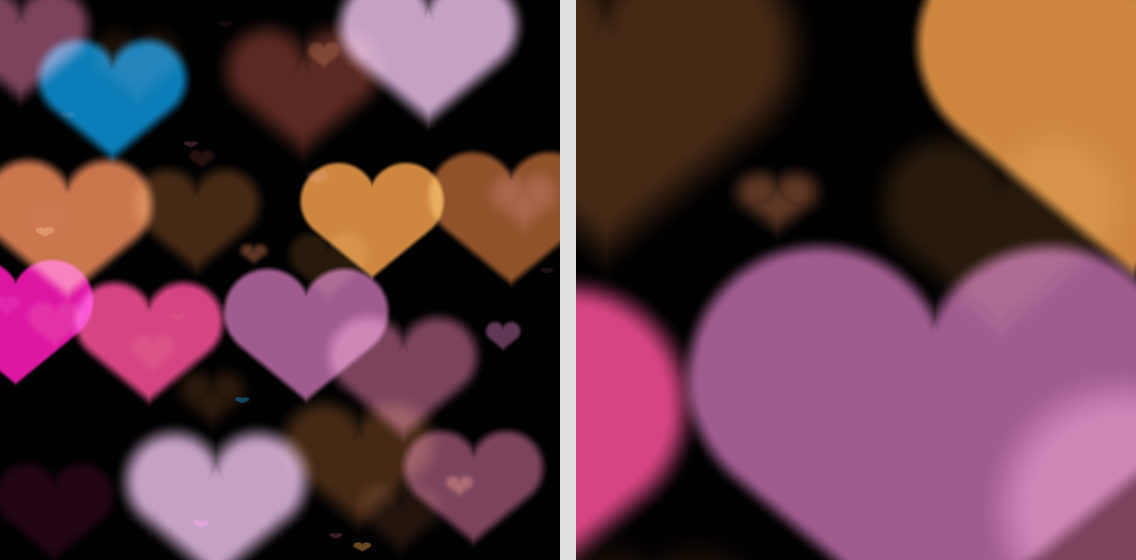
Left, the full canvas; right, a detail of the centre.
Write a WebGL 2 fragment shader that draws this background.

```glsl
#version 300 es
precision highp float;
// Soft, out-of-focus heart-shaped lights glowing on black.

uniform vec2 u_resolution;
out vec4 fragColor;

// Layout, in units of the canvas
const int GRID = 4;                          // large hearts per side
const int SPARKS = 26;                       // small faint hearts
const float JITTER = 0.11;                   // full range of random shift
const vec2 LARGE_WIDTH = vec2(0.20, 0.365);  // smallest, largest
const vec2 SPARK_WIDTH = vec2(0.022, 0.17);
const vec2 LARGE_BLUR = vec2(0.004, 0.030);
const vec2 SPARK_BLUR = vec2(0.06, 0.20);    // relative to the spark width
const vec2 SPARK_LIGHT = vec2(0.15, 0.60);
const float LUMA_WEIGHT = 0.6;               // how far bright hearts grow larger

// Heart shape, in units of its half width
const float LOBE_RADIUS = 0.53;
const vec2 LOBE = vec2(0.47, 0.0);
const vec2 NOTCH = vec2(0.0, 0.245);
const vec2 TIP = vec2(0.0, -1.07);
const vec2 SIDE_NORMAL = vec2(0.633, -0.774);
const float MIDDLE = -0.27;

// Colours of the lights
const vec3 BACKGROUND = vec3(0.004, 0.002, 0.003);
const vec3 PLUM = vec3(0.13, 0.02, 0.08);
const vec3 LILAC = vec3(0.77, 0.63, 0.77);
const vec3 BROWN = vec3(0.27, 0.16, 0.08);
const vec3 MAUVE = vec3(0.48, 0.26, 0.36);
const vec3 MAGENTA = vec3(0.87, 0.09, 0.64);
const vec3 ROSE = vec3(0.84, 0.27, 0.51);
const vec3 ORCHID = vec3(0.63, 0.36, 0.56);
const vec3 ORANGE = vec3(0.79, 0.46, 0.30);
const vec3 AMBER = vec3(0.81, 0.53, 0.25);
const vec3 BRONZE = vec3(0.56, 0.32, 0.16);
const vec3 RUST = vec3(0.35, 0.16, 0.13);
const vec3 BLUE = vec3(0.04, 0.49, 0.72);
const vec3 PALETTE[16] = vec3[16](
    PLUM, LILAC, BROWN, MAUVE,
    MAGENTA, ROSE, ORCHID, MAUVE,
    ORANGE, BROWN, AMBER, BRONZE,
    MAUVE, BLUE, RUST, LILAC);

float hash(float index, float channel) {
    return fract(sin(dot(vec2(index, channel), vec2(127.1, 311.7))) * 43758.5453);
}

// Approximate signed distance: two round lobes joined to a rhombus
float heartDistance(vec2 p) {
    p = vec2(abs(p.x), p.y + MIDDLE);
    float lobes = length(p - LOBE) - LOBE_RADIUS;
    float lowerSide = dot(p - TIP, SIDE_NORMAL);
    float upperSide = dot(p - NOTCH, SIDE_NORMAL * vec2(1.0, -1.0));
    return min(lobes, max(lowerSide, upperSide));
}

// Coverage of a blurred heart centred on the origin
float heartMask(vec2 p, float width, float blur) {
    float halfWidth = 0.5 * width;
    float edge = max(blur, 1.0 / u_resolution.y);
    return 1.0 - smoothstep(-edge, edge, heartDistance(p / halfWidth) * halfWidth);
}

vec3 screenBlend(vec3 base, vec3 light) {
    return 1.0 - (1.0 - base) * (1.0 - light);
}

void main() {
    vec2 uv = gl_FragCoord.xy / u_resolution;
    vec3 color = BACKGROUND;

    // Large hearts on a jittered grid, every other row shifted by half a cell
    for (int i = 0; i < GRID * GRID; i++) {
        float id = float(i);
        int row = i / GRID;
        vec2 cell = vec2(float(i % GRID) - 0.5 * float(row % 2), float(row));
        vec2 shift = vec2(hash(id, 1.0), hash(id, 2.0)) - 0.5;
        vec2 center = (cell + 0.5) / float(GRID) + JITTER * shift;

        vec3 light = PALETTE[i];
        float luma = dot(light, vec3(0.3, 0.5, 0.2));
        float size = mix(hash(id, 3.0), luma, LUMA_WEIGHT);
        float width = mix(LARGE_WIDTH.x, LARGE_WIDTH.y, size);
        float blur = mix(LARGE_BLUR.x, LARGE_BLUR.y, hash(id, 4.0));
        color = screenBlend(color, light * heartMask(uv - center, width, blur));
    }

    // Small faint hearts, the tiniest ones flattened
    for (int i = 0; i < SPARKS; i++) {
        float id = float(i) + 50.0;
        vec2 center = vec2(hash(id, 1.0), hash(id, 2.0));
        float size = pow(hash(id, 3.0), 3.0);
        float width = mix(SPARK_WIDTH.x, SPARK_WIDTH.y, size);
        float blur = width * mix(SPARK_BLUR.x, SPARK_BLUR.y, hash(id, 4.0));
        float flatness = mix(0.55, 1.0, smoothstep(0.0, 0.25, size));

        vec3 light = PALETTE[int(hash(id, 5.0) * 16.0) % 16];
        light *= mix(SPARK_LIGHT.x, SPARK_LIGHT.y, hash(id, 6.0));
        vec2 p = (uv - center) / vec2(1.0, flatness);
        color = screenBlend(color, light * heartMask(p, width, blur));
    }

    fragColor = vec4(color, 1.0);
}
```
